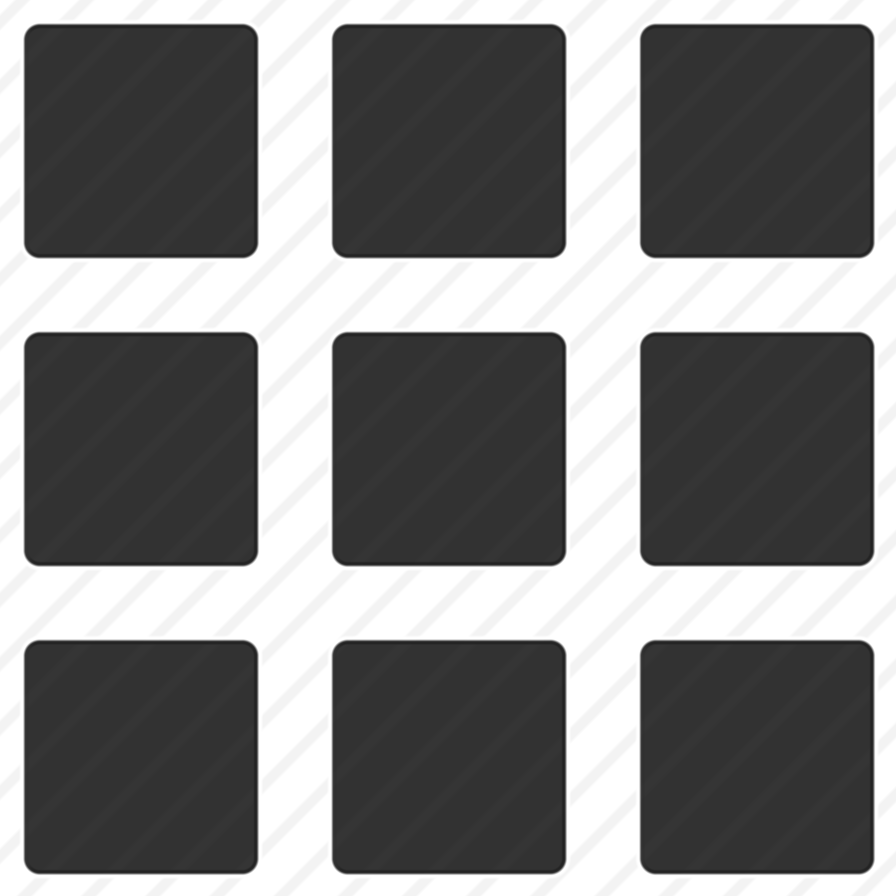
Reproduce this pattern procedurally as a Shadertoy shader.

```glsl
const vec2  GRID_CENTER   = vec2(0.5013, 0.4987);
const float PITCH         = 0.3438;
const float TILE_HALF     = 0.1305;
const float CORNER_RADIUS = 0.0175;
const float EDGE_SOFTNESS = 0.0018;
const float RIM_INSET     = 0.0030;
const float RIM_WIDTH     = 0.0028;
const float HALO_WIDTH    = 0.0065;

const float STRIPE_PERIOD = 0.0716;  // measured along an axis
const float STRIPE_PHASE  = 0.35;
const float STRIPE_WIDTH  = 0.0165;
const float STRIPE_SOFT   = 0.0030;

const vec3 PAPER       = vec3(1.0);
const vec3 PAPER_LINE  = vec3(0.952);
const vec3 TILE        = vec3(0.197);
const vec3 TILE_LINE   = vec3(0.206);
const vec3 RIM         = vec3(0.135);

float roundedBox(vec2 p, float halfSize, float radius) {
    vec2 q = abs(p) - halfSize + radius;
    return length(max(q, 0.0)) + min(max(q.x, q.y), 0.0) - radius;
}

// Coverage of the rising diagonal stripes
float diagonalStripes(vec2 uv, float pixel) {
    float along = (uv.x + 1.0 - uv.y) / STRIPE_PERIOD - STRIPE_PHASE;
    float dist = abs(fract(along + 0.5) - 0.5) * STRIPE_PERIOD;
    float soft = max(STRIPE_SOFT, pixel);
    return 1.0 - smoothstep(-soft, soft, dist - 0.5 * STRIPE_WIDTH);
}

void mainImage(out vec4 fragColor, in vec2 fragCoord) {
    vec2 uv = fragCoord / iResolution.xy;
    float pixel = 1.0 / min(iResolution.x, iResolution.y);

    // Repeated tile
    vec2 p = (fract((uv - GRID_CENTER) / PITCH + 0.5) - 0.5) * PITCH;
    float dist = roundedBox(p, TILE_HALF, CORNER_RADIUS);
    float soft = max(EDGE_SOFTNESS, 0.7 * pixel);
    float tileMask = 1.0 - smoothstep(-soft, soft, dist);

    // Striped paper, clear in a thin halo around each tile
    float stripes = diagonalStripes(uv, pixel);
    float halo = smoothstep(0.4 * HALO_WIDTH, HALO_WIDTH, dist);
    vec3 paper = mix(PAPER, PAPER_LINE, stripes * halo);

    // Faintly striped face with a darker rim, absent on the left side
    vec3 face = mix(TILE, TILE_LINE, stripes);
    float rim = 1.0 - smoothstep(0.0, RIM_WIDTH, abs(dist + RIM_INSET));
    rim *= smoothstep(-TILE_HALF, -0.9 * TILE_HALF, p.x);
    face = mix(face, RIM, rim);

    fragColor = vec4(mix(paper, face, tileMask), 1.0);
}
```
